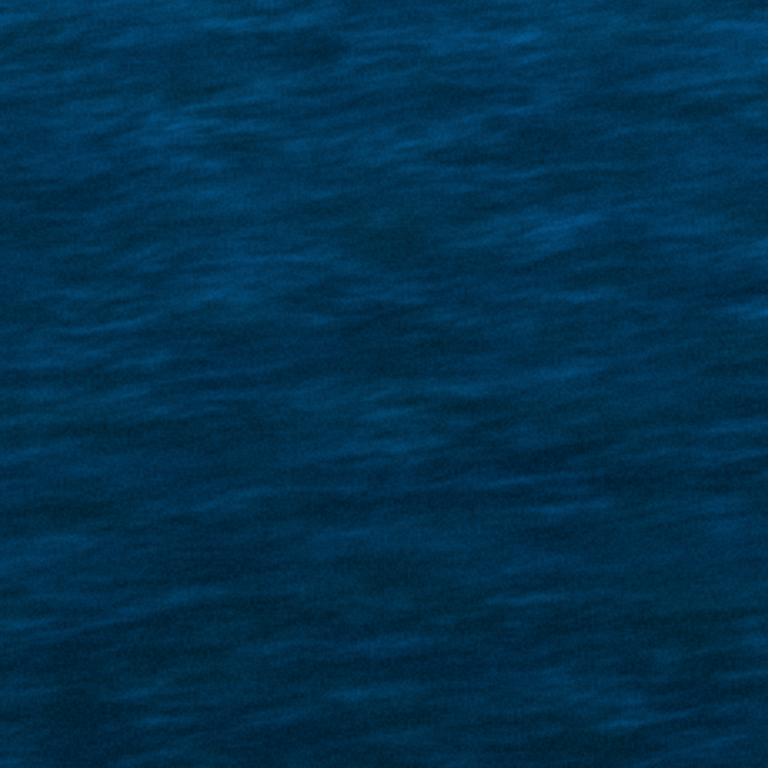
A three.js fragment shader for this texture:

```glsl
// Draws deep blue open water with soft, slightly tilted wind ripples and fine grain.
varying vec2 vUv;

const vec3 DEEP_COLOR = vec3(0.0, 0.127, 0.200);
const vec3 CREST_COLOR = vec3(0.012, 0.302, 0.490);
const float TONE_NEAR = 0.17;       // mean tone at the lower edge
const float TONE_FAR = 0.54;        // mean tone at the upper edge
const float TONE_FLOOR = 0.04;      // troughs flatten out near this tone
const vec2 SWELL_SCALE = vec2(2.4, 12.0);
const vec2 CHOP_SCALE = vec2(4.4, 27.0);
const vec2 RIPPLE_SCALE = vec2(10.0, 52.0);
const vec2 FINE_SCALE = vec2(27.0, 105.0);
const float SWELL_TILT = 0.05;
const float CHOP_TILT = 0.08;
const float RIPPLE_TILT = 0.12;
const float FINE_TILT = 0.15;
const float WARP_AMOUNT = 0.010;
const float CREST_GAIN = 0.75;
const float GRAIN_SCALE = 230.0;
const float GRAIN_AMOUNT = 0.23;
const float HUE_DRIFT = 0.012;

float hash(vec2 p) {
  vec3 q = fract(vec3(p.xyx) * 0.1031);
  q += dot(q, q.yzx + 33.33);
  return fract((q.x + q.y) * q.z);
}

vec2 gradientAt(vec2 cell) {
  float angle = 6.28318 * hash(cell);
  return vec2(cos(angle), sin(angle));
}

// Smooth gradient noise, centred on zero
float gradientNoise(vec2 p) {
  vec2 cell = floor(p);
  vec2 f = p - cell;
  vec2 s = f * f * f * (f * (f * 6.0 - 15.0) + 10.0);
  vec2 e = vec2(1.0, 0.0);
  float a = dot(gradientAt(cell), f);
  float b = dot(gradientAt(cell + e.xy), f - e.xy);
  float c = dot(gradientAt(cell + e.yx), f - e.yx);
  float d = dot(gradientAt(cell + e.xx), f - e.xx);
  return mix(mix(a, b, s.x), mix(c, d, s.x), s.y);
}

// One layer of long streaks that rise towards the right
float waveLayer(vec2 p, vec2 scale, float tilt, float seed) {
  p.y -= tilt * p.x;
  return gradientNoise(p * scale + seed);
}

// Layered waves; the square term lifts crests and flattens troughs
float waveHeight(vec2 p) {
  p.y += WARP_AMOUNT * gradientNoise(p * vec2(6.0, 9.0) + 71.0);
  float swell = waveLayer(p, SWELL_SCALE, SWELL_TILT, 13.7);
  float chop = waveLayer(p, CHOP_SCALE, CHOP_TILT, 37.2);
  float ripple = waveLayer(p, RIPPLE_SCALE, RIPPLE_TILT, 59.4);
  float fine = waveLayer(p, FINE_SCALE, FINE_TILT, 83.1);
  float patches = 1.0 + 0.9 * gradientNoise(p * vec2(4.0, 9.0) + 107.0);
  float height = 0.17 * swell + 0.34 * chop;
  height += patches * (0.36 * ripple + 0.25 * fine);
  return height + CREST_GAIN * height * height;
}

// Two sizes of soft speckle
float grain(vec2 p) {
  float small = gradientNoise(p * GRAIN_SCALE);
  float large = gradientNoise(p * GRAIN_SCALE * 0.47 + 19.0);
  return GRAIN_AMOUNT * (small + 0.55 * large);
}

// Rounds off the darkest tones instead of clipping them
float softFloor(float tone) {
  float rise = tone - TONE_FLOOR;
  return TONE_FLOOR + 0.5 * (rise + sqrt(rise * rise + 0.008));
}

void main() {
  // Light falls off from the far water to the near water
  float tone = mix(TONE_NEAR, TONE_FAR, pow(vUv.y, 1.1));
  tone += waveHeight(vUv) * mix(0.85, 1.1, vUv.y);
  tone = softFloor(tone) + grain(vUv);

  // Slow drift between greener and bluer water
  vec3 color = mix(DEEP_COLOR, CREST_COLOR, tone);
  float drift = gradientNoise(vUv * vec2(5.0, 12.0) + 131.0);
  color += HUE_DRIFT * drift * vec3(0.0, -0.5, 1.0);

  gl_FragColor = vec4(clamp(color, 0.0, 1.0), 1.0);
}
```
